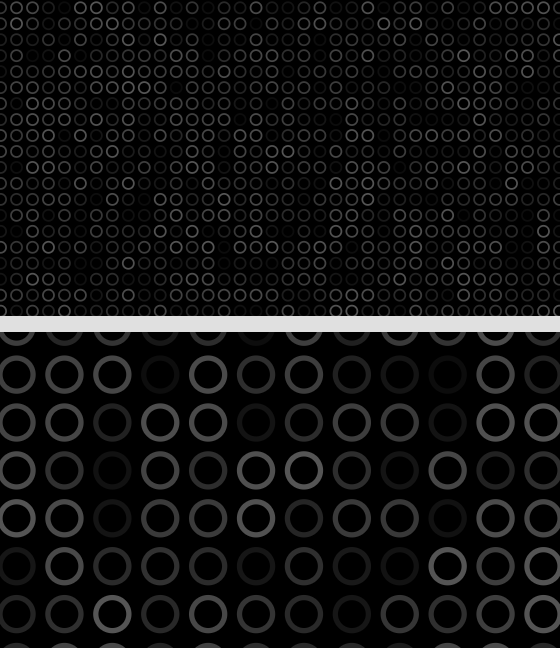
Top: the whole. Bottom: its middle third, enlarged.
Give the GLSL for this pattern, as a Shadertoy shader.

```glsl
// Square grid of thin grey rings on black, each ring with its own brightness.

// Random value in 0..1 for a grid cell
float cellHash(vec2 cell) {
    vec3 q = fract(vec3(cell.xyx) * 0.1031);
    q += dot(q, q.yzx + 33.33);
    return fract((q.x + q.y) * q.z);
}

// Distance to a circle outline
float ringDistance(vec2 p, float radius) {
    return abs(length(p) - radius);
}

void mainImage(out vec4 fragColor, in vec2 fragCoord) {
    // Grid: 19.79 cells per canvas height, centred across
    float cellsPerHeight = 19.79;
    vec2 grid = (fragCoord - iResolution.xy * vec2(0.5, 0.4954)) / iResolution.y * cellsPerHeight;
    float pixel = cellsPerHeight / iResolution.y;

    vec2 cell = floor(grid);
    vec2 local = fract(grid) - 0.5;

    // Ring with a one-pixel soft edge
    float halfWidth = 0.055;
    float d = ringDistance(local, 0.345) - halfWidth;
    float ring = clamp(0.5 - d / pixel, 0.0, 1.0);

    // Brightness varies from ring to ring
    float brightness = mix(0.045, 0.335, cellHash(cell + 71.0));

    fragColor = vec4(vec3(ring * brightness), 1.0);
}
```
